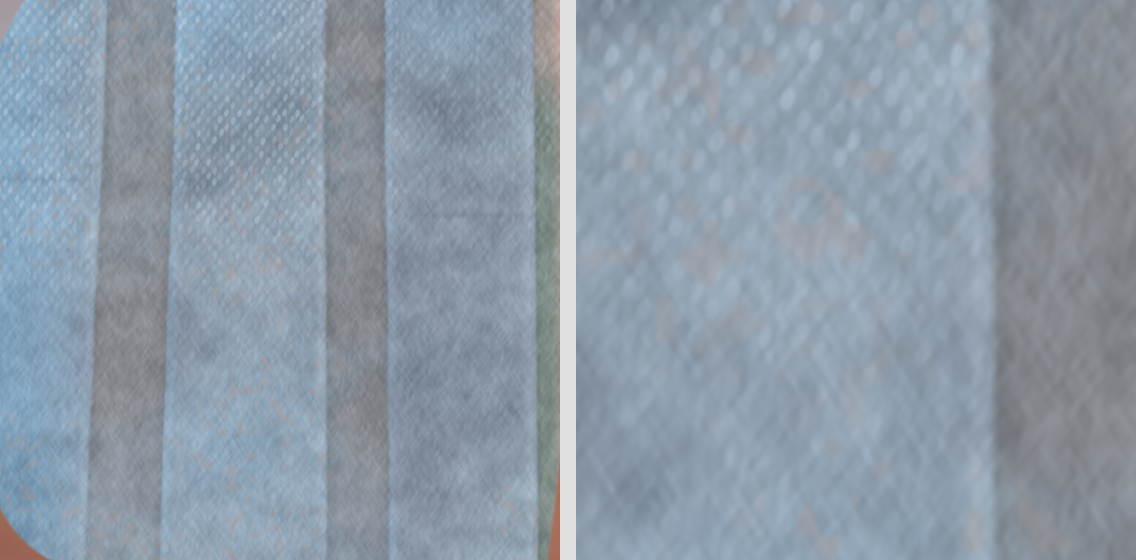
Left, the full canvas; right, a detail of the centre.
This texture is drawn by a Shadertoy shader. Its source:

```glsl
const vec3 SKY_BLUE = vec3(0.50, 0.66, 0.78);
const vec3 PALE_BLUE = vec3(0.57, 0.635, 0.695);
const vec3 SLATE = vec3(0.515, 0.555, 0.615);
const vec3 PLEAT_GREY = vec3(0.54, 0.54, 0.555);
const vec3 PLEAT_BLUE = vec3(0.53, 0.585, 0.63);
const vec3 GLINT = vec3(0.73, 0.80, 0.87);
const vec3 PEACH = vec3(0.68, 0.60, 0.58);
const vec3 SAGE = vec3(0.49, 0.55, 0.53);
const vec3 SKIN = vec3(0.62, 0.41, 0.34);
const float DOT_COLUMNS = 48.0;

float hash(vec2 p) {
    vec3 q = fract(vec3(p.xyx) * 0.1031);
    q += dot(q, q.yzx + 33.33);
    return fract((q.x + q.y) * q.z);
}

float noise(vec2 p) {
    vec2 cell = floor(p), f = fract(p);
    f = f * f * (3.0 - 2.0 * f);
    return mix(mix(hash(cell), hash(cell + vec2(1, 0)), f.x),
               mix(hash(cell + vec2(0, 1)), hash(cell + vec2(1, 1)), f.x), f.y);
}

float fbm(vec2 p) {
    float sum = 0.0, amplitude = 0.5;
    for (int i = 0; i < 5; i++) {
        sum += amplitude * noise(p);
        p = mat2(1.6, 1.2, -1.2, 1.6) * p + 7.3;
        amplitude *= 0.5;
    }
    return sum / 0.97;
}

float step01(float edge, float x, float blur) {
    return smoothstep(edge - blur, edge + blur, x);
}

float bump(float x, float width) {
    return exp(-x * x / (width * width));
}

float blob(vec2 p, vec2 center, vec2 radius) {
    vec2 d = (p - center) / radius;
    return exp(-dot(d, d));
}

// Short strands running along one direction, centred on zero
float strands(vec2 p, float angle, vec2 density) {
    float c = cos(angle), s = sin(angle);
    return noise(mat2(c, -s, s, c) * p * density.x * vec2(1.0, density.y)) - 0.5;
}

// Staggered oval embossing with uneven brightness
float embossing(vec2 p, float columns) {
    vec2 grid = p * columns * vec2(1.0, 0.82);
    float sum = 0.0;
    for (int i = 0; i < 2; i++) {
        vec2 q = grid + 0.5 * float(i);
        vec2 id = floor(q) + 91.0 * float(i);
        vec2 jitter = vec2(hash(id), hash(id + 17.0)) - 0.5;
        vec2 d = fract(q) - 0.5 - 0.2 * jitter;
        d.x -= 0.25 * d.y;
        float oval = 1.0 - smoothstep(0.13, 0.31, length(d * vec2(1.15, 0.85)));
        sum += oval * (0.3 + 0.7 * hash(id + 5.0));
    }
    return sum;
}

// Recessed strip between two edges, with a dark fold and a bright rim
vec3 pleat(vec3 base, vec3 strip, float x, float left, float right) {
    float inside = step01(left, x, 0.004) * (1.0 - step01(right, x, 0.003));
    vec3 color = mix(base, strip, inside * 0.9);
    color += 0.035 * bump(x - left + 0.009, 0.008);
    color += vec3(0.01, 0.035, 0.05) * bump(x - right - 0.007, 0.008);
    return color - 0.045 * inside * (bump(x - left, 0.014) + bump(x - right, 0.012));
}

void mainImage(out vec4 fragColor, in vec2 fragCoord) {
    vec2 uv = fragCoord / iResolution.xy;
    float cloud = fbm(uv * vec2(4.0, 5.0) + 3.0);
    float mottle = fbm(uv * 24.0);
    float wobble = 0.004 * (noise(vec2(uv.y * 9.0, 2.0)) - 0.5);

    // Panel colour, bluest at the left and near the top
    vec3 cloth = mix(SLATE, PALE_BLUE, smoothstep(0.25, 0.65, cloud));
    float blue = 0.75 * (1.0 - smoothstep(0.02, 0.22, uv.x)) + 0.65 * blob(uv, vec2(0.37, 1.0), vec2(0.14, 0.17));
    blue += 0.35 * blob(uv, vec2(0.8, 0.97), vec2(0.16, 0.1)) + 0.3 * blob(uv, vec2(0.42, 0.2), vec2(0.18, 0.16));
    cloth = mix(cloth, SKY_BLUE, clamp(blue, 0.0, 1.0));

    // Soft hollows and creases
    float shade = blob(uv, vec2(0.48, 0.79), vec2(0.12, 0.08)) + blob(uv, vec2(0.36, 0.69), vec2(0.08, 0.05));
    shade += blob(uv, vec2(0.82, 0.80), vec2(0.09, 0.07)) + 0.8 * blob(uv, vec2(0.79, 0.33), vec2(0.15, 0.07));
    shade += blob(uv, vec2(0.0, 0.1), vec2(0.1, 0.13));
    cloth -= vec3(0.075, 0.08, 0.085) * shade;
    cloth -= 0.035 * bump(uv.y - 0.68 - wobble, 0.007) * (1.0 - step01(0.14, uv.x, 0.03));
    cloth -= 0.025 * bump(uv.y - 0.615 - wobble, 0.006) * step01(0.76, uv.x, 0.04);

    // Two vertical pleats and the folded right border
    vec3 strip = mix(PLEAT_GREY, PLEAT_BLUE, 0.75 * smoothstep(0.35, 0.7, cloud));
    strip = mix(strip, PALE_BLUE, 0.55 * (1.0 - smoothstep(0.0, 0.28, uv.y)));
    cloth = pleat(cloth, strip, uv.x + wobble, 0.153 + 0.04 * uv.y, 0.287 + 0.03 * uv.y);
    cloth = pleat(cloth, strip - 0.015, uv.x - wobble, 0.582 - 0.003 * uv.y, 0.694 - 0.007 * uv.y);
    vec3 border = mix(SAGE, PEACH, 0.7 * step01(0.85, uv.y, 0.07) + 0.5 * step01(0.99, uv.x, 0.01));
    float fold = uv.x - 0.961 + 0.008 * uv.y;
    cloth = mix(cloth + 0.04 * bump(fold + 0.012, 0.009), border - 0.05 * bump(fold, 0.008), step01(0.0, fold, 0.004));

    // Embossing, mottling and fibres
    float dots = embossing(uv + 0.002 * mottle, DOT_COLUMNS);
    float relief = mix(0.09, 0.48, smoothstep(0.35, 0.85, uv.y + 0.35 * (cloud - 0.5)));
    float inPleat = step01(0.175, uv.x, 0.01) * (1.0 - step01(0.31, uv.x, 0.01));
    inPleat += step01(0.58, uv.x, 0.01) * (1.0 - step01(0.69, uv.x, 0.01));
    relief *= (1.0 - 0.8 * inPleat) * (1.0 - 0.6 * step01(0.7, uv.x, 0.05));
    cloth = mix(cloth, GLINT, dots * relief);
    float fibres = strands(uv, 0.9, vec2(55.0, 4.5)) + strands(uv, 2.1, vec2(48.0, 5.0)) + strands(uv, 1.4, vec2(65.0, 3.5));
    cloth += vec3(0.035, 0.04, 0.043) * fibres + 0.11 * (mottle - 0.5);
    cloth = mix(cloth, PEACH, 0.3 * smoothstep(0.62, 0.85, noise(uv * 70.0)) * smoothstep(0.45, 0.7, cloud));

    // Rounded outline against the warm backdrop
    float lowerLeft = length(max(vec2(0.18, 0.2) - uv, 0.0) * vec2(1.0, 0.92)) - 0.205;
    float upperLeft = 0.55 * (uv.y - 0.9) - uv.x - 0.012;
    float lowerRight = uv.x - 0.978 - 0.13 * uv.y;
    float outside = max(max(lowerLeft, upperLeft), lowerRight);
    vec3 backdrop = mix(SKIN, vec3(0.62, 0.58, 0.60), step01(0.9, uv.y, 0.04)) * (0.85 + 0.3 * cloud);
    fragColor = vec4(mix(cloth, backdrop, step01(0.0, outside, 0.004)), 1.0);
}
```
